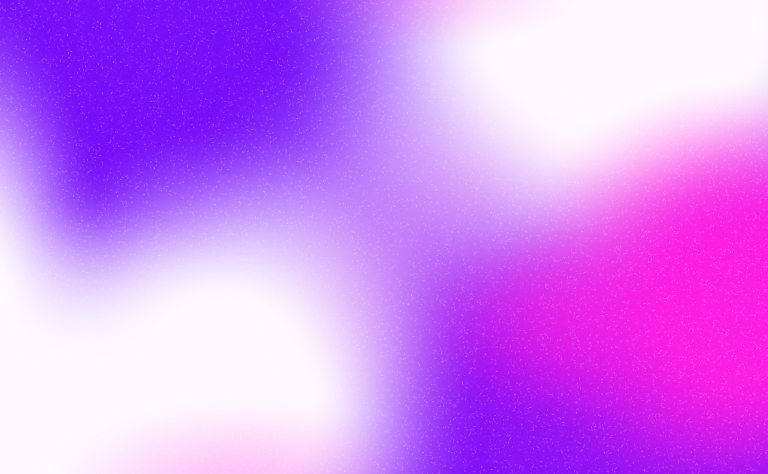
This background is drawn by a Shadertoy shader. Its source:

```glsl
#define ASPECT 1.62
#define VIOLET vec3(0.465, 0.06, 0.975)
#define MAGENTA vec3(0.985, 0.12, 0.89)
#define PALE vec3(0.995, 0.98, 1.0)
#define FLECK_ROWS 300.0
#define FLECK_DENSITY 0.22
#define FLECK_STRENGTH 0.22
#define GRAIN_STRENGTH 0.02

float hash(vec2 p) {
    vec3 q = fract(vec3(p.xyx) * 0.1031);
    q += dot(q, q.yzx + 33.33);
    return fract((q.x + q.y) * q.z);
}

// Soft ellipse: 1 inside, 0 outside, half strength on its rim
float glow(vec2 p, vec2 center, vec2 radius, float softness) {
    float d = length((p - center) / radius);
    return 1.0 - smoothstep(1.0 - softness, 1.0 + softness, d);
}

// Combine two coverages without exceeding 1
float screen(float a, float b) {
    return a + b - a * b;
}

float paleCoverage(vec2 p) {
    float c = glow(p, vec2(0.477, 0.163), vec2(0.365, 0.39), 0.52);
    c = screen(c, glow(p, vec2(-0.085, 0.237), vec2(0.225, 0.53), 0.55));
    c = screen(c, glow(p, vec2(0.148, 0.089), vec2(0.318), 0.6));
    c = screen(c, glow(p, vec2(1.314, 0.958), vec2(0.51), 0.48));
    // Lavender bridge between the two pale areas
    return screen(c, 0.42 * glow(p, vec2(0.784, 0.523), vec2(0.233), 0.8));
}

float magentaCoverage(vec2 p) {
    float c = glow(p, vec2(1.589, 0.364), vec2(0.371, 0.318), 0.55);
    c = screen(c, 0.6 * glow(p, vec2(1.186, 0.322), vec2(0.18, 0.127), 0.9));
    // Purple cast below and a pink cast across the middle
    c = screen(c, 0.2 * glow(p, vec2(1.3, 0.11), vec2(0.32, 0.2), 0.8));
    c = screen(c, 0.14 * glow(p, vec2(0.98, 0.42), vec2(0.25, 0.25), 0.9));
    // Faint blushes on the lower and upper edges
    c = screen(c, 0.26 * glow(p, vec2(0.519, -0.04), vec2(0.25, 0.12), 0.9));
    return screen(c, 0.17 * glow(p, vec2(0.91, 1.01), vec2(0.19, 0.07), 0.9));
}

// Short strokes with random place, direction and brightness
float flecks(vec2 p) {
    vec2 grid = p * FLECK_ROWS;
    vec2 base = floor(grid);
    float light = 0.0;
    for (int j = -1; j <= 1; j++) {
        for (int i = -1; i <= 1; i++) {
            vec2 cell = base + vec2(i, j);
            float seed = hash(cell + 11.0);
            vec2 offset = vec2(hash(cell + 37.0), hash(cell + 71.0));
            vec2 d = grid - cell - offset;
            float angle = 6.2832 * hash(cell + 97.0);
            vec2 dir = vec2(cos(angle), sin(angle));
            d -= dir * clamp(dot(d, dir), -0.35, 0.35);
            float stroke = 1.0 - smoothstep(0.05, 0.6, length(d));
            float strength = hash(cell + 5.0);
            light = max(light, stroke * step(seed, FLECK_DENSITY) * strength * strength);
        }
    }
    return light;
}

void mainImage(out vec4 fragColor, in vec2 fragCoord) {
    vec2 p = fragCoord / iResolution.xy * vec2(ASPECT, 1.0);

    // Colour fields
    vec3 color = mix(VIOLET, PALE, paleCoverage(p));
    color = mix(color, MAGENTA, magentaCoverage(p));

    // Surface texture, fading out on the pale areas
    float tint = 1.0 - color.g;
    color = mix(color, vec3(1.0), FLECK_STRENGTH * flecks(p));
    color += GRAIN_STRENGTH * tint * (hash(floor(p * 316.0)) - 0.5);

    fragColor = vec4(clamp(color, 0.0, 1.0), 1.0);
}
```
